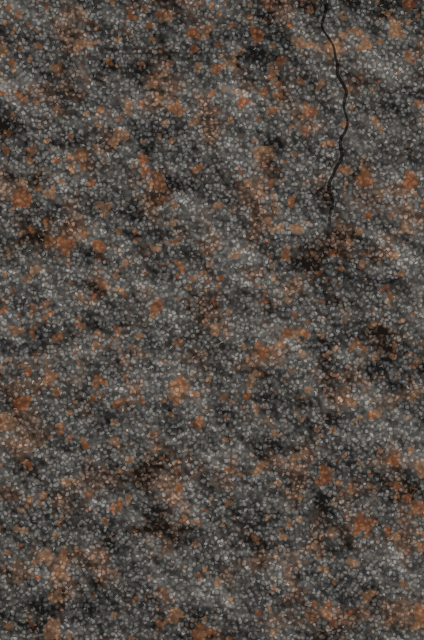
Write a WebGL 2 fragment shader that draws this texture.

```glsl
#version 300 es
precision highp float;
// Weathered dark rock: a gradient-noise relief lit from the upper right,
// covered in fine cellular grains, with brown hollows, scattered rusty
// mineral flecks and one thin crack. One unit is the canvas width.

uniform vec2 u_resolution;
out vec4 fragColor;

const vec3 STONE = vec3(1.03, 1.0, 0.955);
const vec3 BROWN = vec3(1.2, 0.96, 0.8);
const vec3 TAN = vec3(0.49, 0.37, 0.28);
const vec3 RUST = vec3(0.46, 0.28, 0.18);
const vec2 LIGHT = vec2(0.45, 0.89);

vec2 hash2(vec2 p) {
    vec3 q = fract(p.xyx * vec3(0.1031, 0.1030, 0.0973));
    q += dot(q, q.yzx + 33.33);
    return fract((q.xx + q.yz) * q.zy);
}

float cornerSlope(vec2 cell, vec2 offset) {
    float angle = 6.2832 * hash2(cell).x;
    return dot(vec2(cos(angle), sin(angle)), offset);
}

float gradientNoise(vec2 p) {
    vec2 i = floor(p), f = p - i;
    vec2 u = f * f * f * (f * (f * 6.0 - 15.0) + 10.0);
    vec2 e = vec2(1.0, 0.0);
    float low = mix(cornerSlope(i, f), cornerSlope(i + e, f - e), u.x);
    float high = mix(cornerSlope(i + e.yx, f - e.yx), cornerSlope(i + 1.0, f - 1.0), u.x);
    return mix(low, high, u.y);
}

float fbm(vec2 p, int octaves, float gain) {
    float sum = 0.0, amplitude = 1.0;
    for (int k = 0; k < octaves; k++) {
        sum += amplitude * gradientNoise(p);
        p = mat2(1.6, 1.2, -1.2, 1.6) * p + 17.3;
        amplitude *= gain;
    }
    return sum;
}

// Distance to the nearest scattered point, and two random values for it
vec3 nearestCell(vec2 p) {
    vec2 base = floor(p);
    vec3 best = vec3(9.0, 0.0, 0.0);
    for (int y = -1; y <= 1; y++) {
        for (int x = -1; x <= 1; x++) {
            vec2 cell = base + vec2(x, y);
            float d = length(cell + hash2(cell) - p);
            if (d < best.x) best = vec3(d, hash2(cell + 71.7));
        }
    }
    return best;
}

float relief(vec2 p) {
    return 0.2 * fbm(p * 5.0, 5, 0.52);
}

// Brightness change on slopes facing towards or away from the light
float slopeLight(vec2 p, float reach) {
    return (relief(p - LIGHT * reach) - relief(p + LIGHT * reach)) / (2.0 * reach);
}

// Coverage in x, random hue in y
vec2 flecks(vec2 p, float scale, float share) {
    vec2 warp = vec2(gradientNoise(p * scale * 2.3), gradientNoise(p * scale * 2.3 + 40.0));
    vec3 cell = nearestCell(p * scale + 0.4 * warp);
    float radius = mix(0.14, 0.38, fract(cell.y * 13.7));
    float cover = smoothstep(radius + 0.07, radius - 0.07, cell.x);
    return vec2(cover * step(cell.y, share), cell.z);
}

// Thin wandering line, fading out below the height "bottom"
float crack(vec2 p, float x, float bottom) {
    float path = x + 0.09 * gradientNoise(vec2(p.y * 4.0, 3.5))
               + 0.025 * gradientNoise(vec2(p.y * 19.0, 8.5));
    float width = 0.0025 + 0.003 * gradientNoise(p * 14.0);
    float line = smoothstep(width + 0.003, width - 0.001, abs(p.x - path));
    return line * smoothstep(bottom, bottom + 0.12, p.y);
}

void main() {
    vec2 p = gl_FragCoord.xy / u_resolution.x;

    // Relief, hollows and broad shading
    float hollow = smoothstep(0.12, 0.62, fbm(p * 7.0 + 31.0, 4, 0.6));
    float tone = 0.315 + 0.036 * slopeLight(p, 0.003);
    tone += 0.05 * gradientNoise(p * 2.3 + 5.0) - 0.12 * hollow;

    // Fine grains with dark gaps and a few bright facets
    vec2 jitter = 0.004 * vec2(gradientNoise(p * 90.0), gradientNoise(p * 90.0 + 23.0));
    vec3 grain = nearestCell((p + jitter) * 112.0);
    float dome = smoothstep(0.75, 0.15, grain.x);
    float facet = dome * smoothstep(0.78, 0.95, grain.z);
    tone += 0.13 * (dome - 0.6) + 0.24 * dome * (grain.y - 0.5) + 0.09 * facet;
    tone = clamp(tone, 0.09, 0.64);

    // Brown dust between grains and in rusty patches
    float dust = fbm(p * 9.0 + 60.0, 4, 0.65) + 0.3 * (0.5 - dome) + 0.2 * hollow;
    vec3 colour = tone * mix(STONE, BROWN, smoothstep(0.05, 0.5, dust));
    colour += facet * vec3(-0.012, 0.0, 0.02);

    // Mineral flecks, large and small, shaded by the grain tone
    for (int k = 0; k < 2; k++) {
        float scale = k == 0 ? 17.0 : 37.0;
        vec2 fleck = flecks(p + float(k) * 3.7, scale, 0.24);
        vec3 mineral = mix(RUST, TAN, smoothstep(0.1, 0.7, fleck.y));
        mineral *= 0.55 + 1.45 * tone;
        colour = mix(colour, mineral, 0.85 * fleck.x);
    }

    colour *= 1.0 - 0.6 * crack(p, 0.8, 0.92);
    fragColor = vec4(colour, 1.0);
}
```
